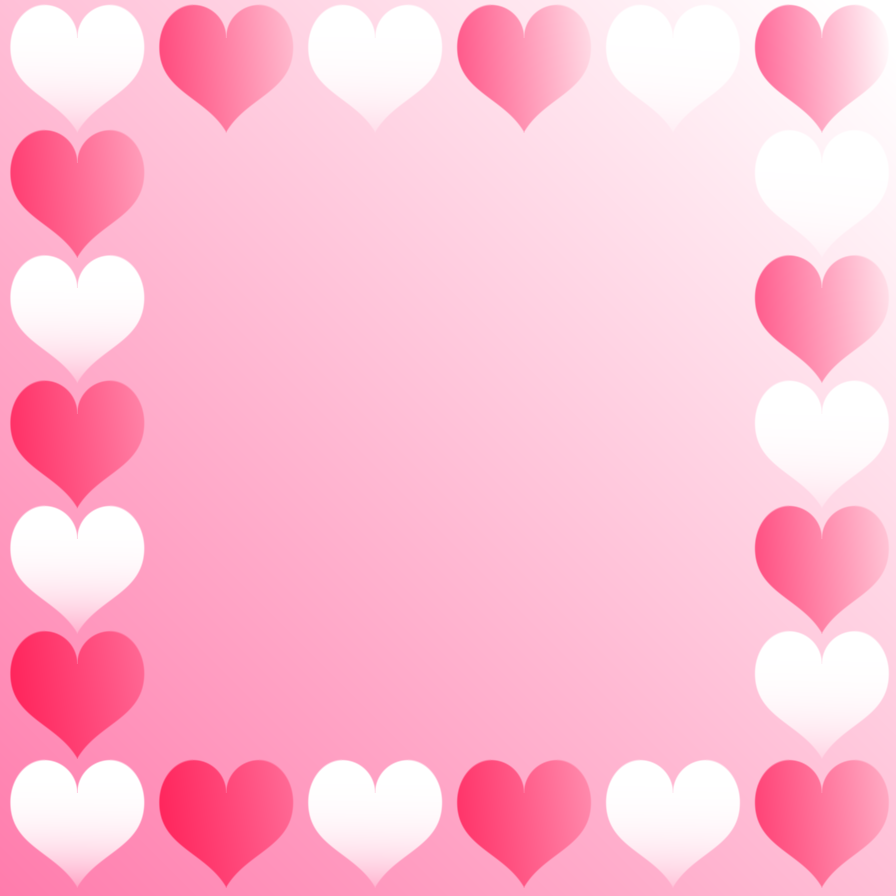
A three.js fragment shader for this background:

```glsl
varying vec2 vUv;

const float HEART_HALF_WIDTH = 0.0747;
const float EDGE_SOFTNESS = 0.0012;
const float LAST_COLUMN = 5.0;
const float LAST_ROW = 6.0;

const vec3 WHITE = vec3(1.0);
const vec3 ROSE = vec3(1.0, 0.485, 0.675);

vec2 cubicBezier(vec2 a, vec2 b, vec2 c, vec2 d, float t) {
  float s = 1.0 - t;
  return s * s * s * a + 3.0 * s * s * t * b + 3.0 * s * t * t * c + t * t * t * d;
}

vec2 bezierTangent(vec2 a, vec2 b, vec2 c, vec2 d, float t) {
  float s = 1.0 - t;
  return 3.0 * (s * s * (b - a) + 2.0 * s * t * (c - b) + t * t * (d - c));
}

// Signed distance to the tapering lower side, solved for the curve at height p.y
float taperDistance(vec2 p, float widest, float tip) {
  vec2 a = vec2(1.0, widest);
  vec2 b = vec2(1.0, 1.30);
  vec2 c = vec2(0.31, 1.37);
  vec2 d = vec2(0.0, tip);
  float y = clamp(p.y, widest, tip);
  float t = (y - widest) / (tip - widest);
  for (int i = 0; i < 5; i++) {
    float error = cubicBezier(a, b, c, d, t).y - y;
    t = clamp(t - error / bezierTangent(a, b, c, d, t).y, 0.0, 1.0);
  }
  vec2 tangent = bezierTangent(a, b, c, d, t);
  float side = (p.x - cubicBezier(a, b, c, d, t).x) * tangent.y / length(tangent);
  return max(side, p.y - tip);
}

// Heart of half width 1; y points down from the top of the lobes
float heartDistance(vec2 p, float widest, float tip) {
  p.x = abs(p.x);
  float crest = 0.49;
  bool inner = p.x < crest;
  vec2 radius = inner ? vec2(crest) : vec2(1.0 - crest, widest);
  if (p.y > widest) return taperDistance(p, widest, tip);
  vec2 q = (p - vec2(crest, radius.y)) / radius;
  q.y = min(q.y, 0.0);
  if (inner && p.y > radius.y) return -0.3;
  return (length(q) - 1.0) * min(radius.x, radius.y);
}

vec3 diagonalGradient(float diagonal) {
  return mix(ROSE, WHITE, clamp(diagonal / 0.97, 0.0, 1.0));
}

// Red fades sideways, and pales toward the bright corner
vec3 redHeart(float across, float diagonal) {
  vec3 left = mix(vec3(1.0, 0.10, 0.32), vec3(1.0, 0.45, 0.63), diagonal);
  vec3 right = mix(vec3(1.0, 0.25, 0.47), WHITE, diagonal);
  return mix(left, right, across);
}

// White dissolves into the backdrop toward the tip
vec3 whiteHeart(vec3 backdrop, float down) {
  return mix(backdrop, WHITE, 1.0 - 0.75 * down * down * down);
}

void main() {
  float diagonal = 0.5 * (vUv.x + vUv.y);
  vec3 backdrop = diagonalGradient(diagonal);
  vec3 color = backdrop;

  float widest = 0.63;
  float tip = 1.90;
  vec2 spacing = vec2(0.1662, 0.1398);
  vec2 first = vec2(0.0863, 0.0055);
  float column = clamp(floor((vUv.x - first.x) / spacing.x + 0.5), 0.0, LAST_COLUMN);

  // Alternating hearts around the border
  for (int i = 0; i < 7; i++) {
    float row = float(i);
    bool sideColumn = column < 0.5 || column > LAST_COLUMN - 0.5;
    bool endRow = row < 0.5 || row > LAST_ROW - 0.5;
    if (!sideColumn && !endRow) continue;

    vec2 top = first + spacing * vec2(column, row);
    top.y += 0.004 * step(LAST_ROW - 0.5, row);
    vec2 p = (vec2(vUv.x, 1.0 - vUv.y) - top) / HEART_HALF_WIDTH;
    float dist = heartDistance(p, widest, tip) * HEART_HALF_WIDTH;
    float coverage = 1.0 - smoothstep(-EDGE_SOFTNESS, EDGE_SOFTNESS, dist);

    float across = clamp(0.5 + 0.5 * p.x, 0.0, 1.0);
    float down = clamp(p.y / tip, 0.0, 1.0);
    bool isRed = mod(column + row, 2.0) > 0.5;
    vec3 fill = isRed ? redHeart(across, diagonal) : whiteHeart(backdrop, down);
    color = mix(color, fill, coverage);
  }

  gl_FragColor = vec4(color, 1.0);
}
```
